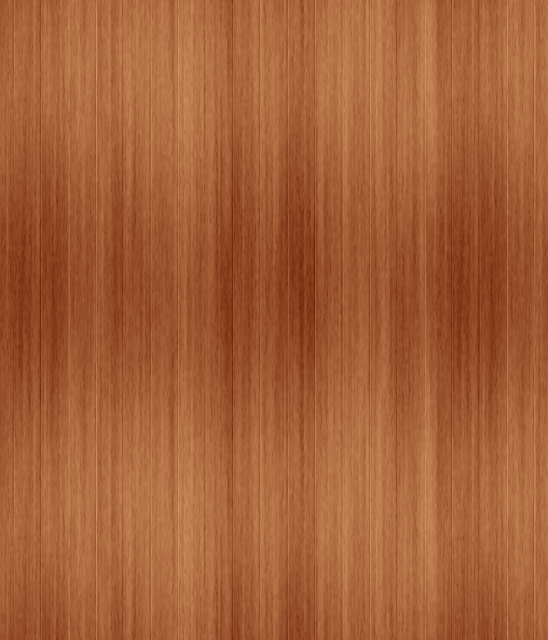
Reproduce this texture procedurally as a WebGL 1 fragment shader.

```glsl
precision highp float;
// Vertical reddish-brown wood planks with streaked grain, wavy pores and thin seams.
uniform vec2 u_resolution;

#define PLANKS 20.0      // planks across the canvas
#define TILE 16.0        // planks per repeat, both ways
#define LIGHT_ROW 2.3    // palest height below the top, in planks
#define SHADE 0.19       // strength of the pale and dark rows
#define BANDS 0.25       // strength of the dark columns
#define GRAIN 0.54       // strength of the streaks
#define PORES 0.25       // strength of the pores
#define FIBRE 0.16       // strength of the finest texture
#define SEAM 0.032       // seam width, in planks
#define DARK_WOOD vec3(0.49, 0.195, 0.075)
#define LIGHT_WOOD vec3(0.78, 0.535, 0.345)

const float TAU = 6.28319;

float hash(vec2 p) {
  return fract(sin(dot(p, vec2(12.9898, 78.233))) * 43758.5);
}

// Smooth noise that wraps at the tile; freq * TILE must be whole.
float streaks(vec2 p, vec2 freq) {
  vec2 period = freq * TILE;
  vec2 q = p * freq;
  vec2 a = mod(floor(q), period);
  vec2 b = mod(a + 1.0, period);
  vec2 f = fract(q);
  f = f * f * (3.0 - 2.0 * f);
  return mix(mix(hash(a), hash(vec2(b.x, a.y)), f.x),
             mix(hash(vec2(a.x, b.y)), hash(b), f.x), f.y);
}

// Antialiased line that fades once thinner than a pixel.
float line(float d, float width, float px) {
  float cover = clamp((0.5 * max(width, px) - abs(d)) / px + 0.5, 0.0, 1.0);
  return cover * min(1.0, width / px);
}

// Soft column around a centre, wrapped at the tile.
float band(float x, float center, float halfWidth) {
  float d = abs(mod(x - center + 0.5 * TILE, TILE) - 0.5 * TILE);
  return 1.0 - smoothstep(0.65 * halfWidth, 1.2 * halfWidth, d);
}

// Long wavy threads, each column shifted and broken at its own heights.
float pores(vec2 p, vec2 freq, float px) {
  float column = mod(floor(p.x * freq.x), freq.x * TILE);
  float phase = hash(vec2(column, 2.6));
  float y = p.y + TILE * phase;
  float row = mod(floor(y * freq.y), freq.y * TILE);
  float wave = 0.16 * sin(TAU * y * 0.625) + 0.09 * sin(TAU * (y * 1.75 + phase));
  float d = (fract(p.x * freq.x) - 0.5 - wave) / freq.x;
  float along = abs(fract(y * freq.y) - 0.5);
  float thread = 1.0 - smoothstep(0.34, 0.48, along);
  float beads = 0.7 + 0.3 * sin(TAU * y * 4.0);
  return line(d, 0.032, px) * thread * beads * hash(vec2(column, row));
}

void main() {
  float px = PLANKS / u_resolution.x;
  vec2 p = vec2(gl_FragCoord.x, u_resolution.y - gl_FragCoord.y) * px;

  // Plank index and its own slice of grain.
  float plank = mod(floor(p.x + 0.5), TILE);
  float variant = hash(vec2(plank, 4.2));
  vec2 g = vec2(p.x, p.y + TILE * variant);

  // Pale and dark rows with ends feathered along the grain.
  float feather = streaks(p, vec2(4.0, 0.125)) + streaks(p, vec2(11.0, 0.125)) - 1.0;
  float row = cos(TAU * (p.y - LIGHT_ROW + 1.6 * feather) / TILE);

  // Dark columns, strongest in the dark rows.
  float x = p.x + 0.2 * feather;
  float columns = band(x, 1.2, 1.4)
                + band(x, 5.2, 1.2) * 0.5
                + band(x, 8.7, 0.8) * 0.75
                + band(x, 10.8, 0.8) * 1.1
                + band(x, 14.7, 0.6) * 0.7;

  // Streaks from broad to fine.
  float grain = 0.28 * streaks(g, vec2(3.0, 0.125))
              + 0.37 * streaks(g, vec2(8.0, 0.125))
              + 0.35 * streaks(g, vec2(15.0, 0.25)) - 0.5;

  float tone = 0.64 + SHADE * row - BANDS * columns * (0.8 - 0.2 * row);
  tone += GRAIN * grain + 0.12 * (variant - 0.5);
  tone += FIBRE * (streaks(g, vec2(19.0, 5.0)) - 0.5);
  tone -= PORES * (pores(g, vec2(5.0, 0.5), px) + pores(g + 0.37, vec2(8.0, 1.0), px));

  // Seams: a dark groove beside a pale edge, uneven between planks.
  float fromSeam = fract(p.x) - 0.5;
  float wear = hash(vec2(mod(floor(p.x), TILE), 9.4));
  float fade = 0.7 + 0.3 * streaks(p, vec2(1.0, 0.5));
  tone -= (0.48 - 0.2 * wear) * fade * line(fromSeam + 0.5 * SEAM, SEAM, px);
  tone += (0.14 + 0.26 * wear) * fade * line(fromSeam - 0.5 * SEAM, SEAM, px);

  gl_FragColor = vec4(mix(DARK_WOOD, LIGHT_WOOD, clamp(tone, -0.15, 1.1)), 1.0);
}
```
